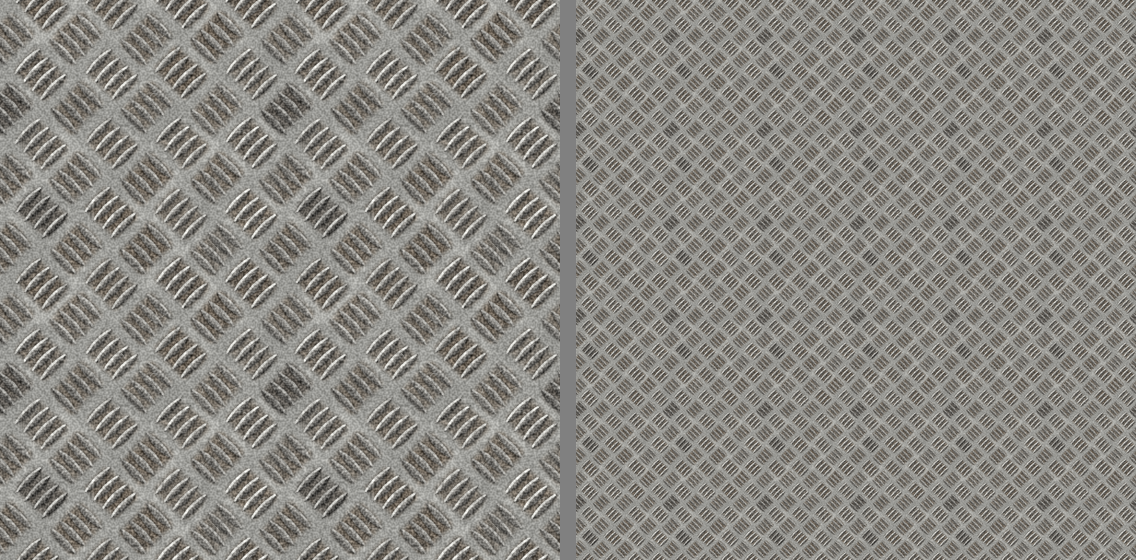
Left, the tile; right, the same tile 3 across and 3 down.
A WebGL 1 fragment shader for this texture:

```glsl
precision highp float;
// Worn steel tread plate: alternating groups of four raised bars with grime between them.

uniform vec2 u_resolution;

#define WEAR_TILES 2.0      // repeats of the wear pattern across the canvas
#define CELLS 4.0           // group cells per wear tile
#define BAR_LENGTH 0.265    // half length, in cells
#define BAR_WIDTH 0.052     // half width, in cells
#define BAR_SPACING 0.173
#define GRAIN 0.13
#define STEEL vec3(0.615, 0.615, 0.598)
#define PALE vec3(0.74, 0.74, 0.72)
#define BROWN vec3(0.47, 0.425, 0.37)
#define SOOT vec3(0.33, 0.31, 0.285)
#define GLINT vec3(0.93, 0.93, 0.91)

float hash(vec2 p) {
  return fract(sin(dot(p, vec2(127.1, 311.7))) * 43758.5);
}

float gradientDot(vec2 corner, vec2 offset, float period) {
  float angle = 6.2832 * hash(mod(corner, period) + 0.37);
  return dot(vec2(cos(angle), sin(angle)), offset);
}

// Gradient noise that wraps after a whole number of lattice steps
float noise(vec2 p, float period) {
  vec2 i = floor(p), f = p - i;
  vec2 s = f * f * f * (f * (f * 6.0 - 15.0) + 10.0);
  vec2 e = vec2(1.0, 0.0);
  float low = mix(gradientDot(i, f, period),
                  gradientDot(i + e.xy, f - e.xy, period), s.x);
  float high = mix(gradientDot(i + e.yx, f - e.yx, period),
                   gradientDot(i + e.xx, f - e.xx, period), s.x);
  return 1.4 * mix(low, high, s.y);
}

float fbm(vec2 tile, float frequency) {
  float sum = 0.0, weight = 0.5;
  for (int k = 0; k < 4; k++) {
    sum += weight * noise(tile * frequency, frequency);
    frequency *= 2.0;
    weight *= 0.6;
  }
  return sum;
}

// Lays one lattice of bar groups over the plate; lean is 1 for rising bars, -1 for falling
vec3 addGroups(vec3 color, vec2 tile, vec2 origin, float lean, float cloud, float grain) {
  vec2 grid = tile * CELLS - origin;
  vec2 cell = floor(grid + 0.5);
  vec2 id = mod(cell, CELLS) + 9.0 * lean;
  float dirt = hash(id + 2.3), age = hash(id + 5.1), shine = hash(id + 7.7);
  float pixel = WEAR_TILES * CELLS / u_resolution.y;

  // Axes along the bars and across the stack
  vec2 q = grid - cell + 0.025 * (vec2(hash(id), hash(id + 3.9)) - 0.5);
  q.x *= lean;
  float along = (q.x + q.y) * 0.7071;
  float across = (q.y - q.x) * 0.7071;

  // Grime held between the bars, fading out around the group
  vec2 outside = max(abs(vec2(along, across)) - vec2(0.16, 0.25), 0.0);
  float grime = 1.0 - smoothstep(0.0, 0.13, length(outside) - 0.06 * cloud);
  float mottle = noise(tile * 48.0 + 11.0, 48.0);
  float soot = clamp(0.25 + 0.3 * age + 0.45 * step(0.88, age) + 0.5 * mottle, 0.0, 1.0);
  vec3 grimeColor = mix(BROWN, SOOT, soot) + grain * vec3(0.09, 0.08, 0.07);
  color = mix(color, grimeColor, grime * clamp(0.68 + 0.3 * dirt + 0.4 * cloud, 0.0, 1.0));

  // Nearest of the four lens-shaped bars
  float bar = clamp(floor(across / BAR_SPACING), -2.0, 1.0) + 0.5;
  float side = across - bar * BAR_SPACING;
  float reach = along / BAR_LENGTH;
  float taper = 1.0 - reach * reach;
  float halfWidth = BAR_WIDTH * taper;
  float edge = abs(side) - halfWidth;

  // Contact shadow, strongest below the bar
  float shadow = (1.0 - smoothstep(0.0, 0.035, edge)) * smoothstep(-0.1, 0.3, taper);
  color *= 1.0 - shadow * (side < 0.0 ? 0.3 : 0.12);

  // Rounded body
  float slope = clamp(side / max(halfWidth, 0.01), -1.0, 1.0);
  float body = mix(0.35, 0.57, smoothstep(-1.0, 0.7, slope));
  body += 0.05 * lean * slope - 0.09 * step(0.88, age) + 0.1 * cloud + 0.08 * grain;
  float cover = 1.0 - smoothstep(-0.7 * pixel, 0.7 * pixel, edge);
  color = mix(color, body * vec3(1.0, 0.985, 0.95), cover);

  // Bright upper rim, broken by wear
  float rim = 1.0 - smoothstep(0.004, 0.012 + pixel, abs(side - 0.72 * halfWidth));
  rim *= smoothstep(0.02, 0.3, taper);
  float polish = (0.62 + 0.22 * lean) * (0.75 + 0.4 * shine);
  polish *= 0.9 + 0.6 * noise(tile * 32.0 + 5.0, 32.0);
  color = mix(color, GLINT, rim * clamp(polish, 0.0, 1.0));

  // Hairline scratches on some groups
  float hairline = 1.0 - smoothstep(0.0, 0.09, abs(noise(tile * 18.0 + 3.0, 18.0)));
  float scratched = smoothstep(0.1, 0.4, noise(tile * 12.0 + 7.0, 12.0)) * step(0.4, shine);
  return mix(color, PALE, 0.4 * hairline * scratched * grime);
}

void main() {
  vec2 tile = gl_FragCoord.xy / u_resolution * WEAR_TILES;
  float cloud = fbm(tile, 6.0);
  float grain = noise(tile * 128.0, 128.0) + 0.5 * noise(tile * 64.0, 64.0);

  // Bare plate with pale, flaky patches
  float flakes = smoothstep(0.0, 0.4, cloud + 0.3 * noise(tile * 40.0, 40.0));
  vec3 color = mix(STEEL + 0.07 * cloud, PALE, 0.6 * flakes);

  color = addGroups(color, tile, vec2(0.59, 0.95), 1.0, cloud, grain);
  color = addGroups(color, tile, vec2(0.09, 0.45), -1.0, cloud, grain);
  gl_FragColor = vec4(clamp(color + GRAIN * grain, 0.0, 1.0), 1.0);
}
```
